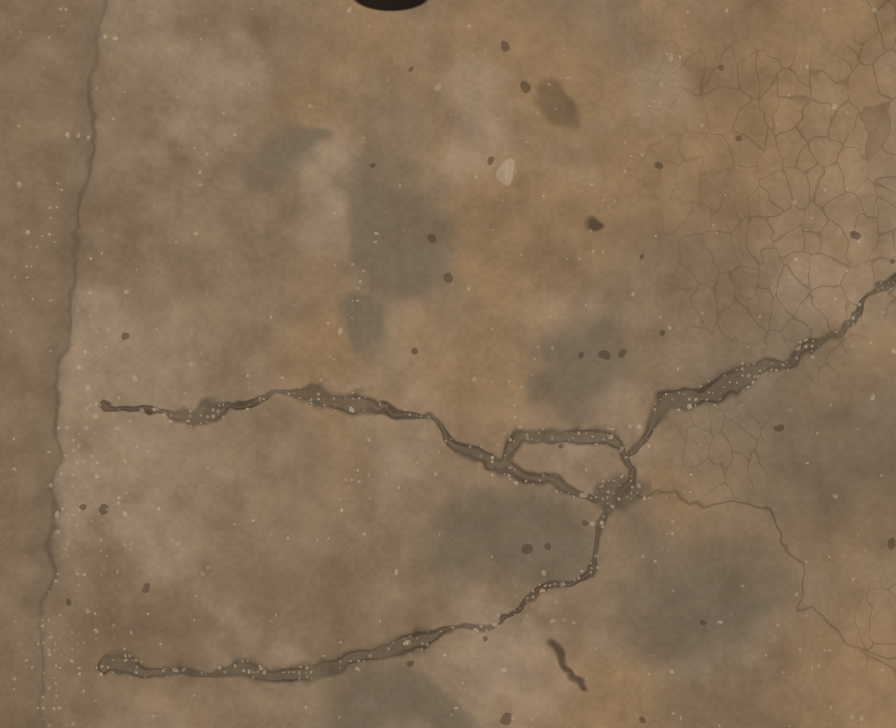
Write a Shadertoy shader that draws this texture.

```glsl
const vec3 CLAY = vec3(0.525, 0.443, 0.352);
const vec3 OCHRE = vec3(0.575, 0.462, 0.338);
const vec3 DUST = vec3(0.60, 0.515, 0.425);
const vec3 SLATE = vec3(0.425, 0.378, 0.312);
const vec3 UMBER = vec3(0.46, 0.375, 0.29);
const vec3 SOIL = vec3(0.29, 0.235, 0.185);
const vec3 PEBBLE = vec3(0.68, 0.61, 0.52);

float hash(vec2 p) {
    return fract(sin(dot(p, vec2(127.1, 311.7))) * 43758.5453);
}

vec2 hash2(vec2 p) {
    return vec2(hash(p), hash(p + 19.7));
}

float noise(vec2 p) {
    vec2 i = floor(p), f = fract(p);
    f = f * f * (3.0 - 2.0 * f);
    return mix(mix(hash(i), hash(i + vec2(1, 0)), f.x),
               mix(hash(i + vec2(0, 1)), hash(i + vec2(1, 1)), f.x), f.y);
}

float fbm(vec2 p) {
    float sum = 0.0, amp = 0.5;
    for (int i = 0; i < 5; i++) {
        sum += amp * noise(p);
        p = mat2(1.6, 1.2, -1.2, 1.6) * p + 7.3;
        amp *= 0.5;
    }
    return sum;
}

vec2 warp(vec2 p, float freq, float amount) {
    return p + amount * (vec2(noise(p * freq), noise(p * freq + 41.0)) - 0.5);
}

float segment(vec2 p, vec2 a, vec2 b) {
    vec2 ab = b - a;
    return length(p - a - ab * clamp(dot(p - a, ab) / dot(ab, ab), 0.0, 1.0));
}

float chain(vec2 p, vec2 nodes[6]) {
    float d = 9.0;
    for (int i = 0; i < 5; i++) d = min(d, segment(p, nodes[i], nodes[i + 1]));
    return d;
}

// Soft ragged patch: 1 inside, 0 outside
float patchMask(vec2 p, vec2 centre, vec2 radius, float soft) {
    return 1.0 - smoothstep(1.0 - soft, 1.0 + soft, length((p - centre) / radius));
}

// Distance to the borders of irregular cells
float crackle(vec2 p) {
    vec2 cell = floor(p);
    float near = 9.0, next = 9.0;
    for (int k = 0; k < 9; k++) {
        vec2 c = cell + vec2(k % 3 - 1, k / 3 - 1);
        float d = length(c + hash2(c) - p);
        next = min(next, max(near, d));
        near = min(near, d);
    }
    return next - near;
}

// Scattered grains; share is the fraction of filled cells
float grains(vec2 p, float scale, float share, float aa) {
    vec2 q = warp(p, scale * 1.5, 0.3 / scale) * scale, c = floor(q);
    float r = mix(0.1, 0.3, hash(c + 5.1));
    float d = length(q - c - 0.3 - 0.4 * hash2(c));
    return smoothstep(r + aa * scale, r - aa * scale, d) * step(hash(c + 8.8), share);
}

void mainImage(out vec4 fragColor, in vec2 fragCoord) {
    vec2 p = fragCoord / iResolution.y;
    float aa = 0.8 / iResolution.y;
    vec2 rough = warp(warp(p, 24.0, 0.022), 75.0, 0.009);
    vec2 ragged = warp(warp(p, 9.0, 0.10), 32.0, 0.035);

    // Mottled slab
    float broad = fbm(p * 4.0 + 3.0), fine = fbm(p * 28.0);
    vec3 col = mix(CLAY, OCHRE, 0.85 * smoothstep(0.4, 0.65, broad));
    col = mix(col, UMBER, 0.6 * smoothstep(0.48, 0.7, fbm(p * 6.0 + 20.0)));
    col = mix(col, DUST, 0.7 * smoothstep(0.47, 0.72, fbm(p * 9.0 + 50.0)));
    col = mix(col, OCHRE, 0.5 * patchMask(ragged, vec2(0.66, 0.57), vec2(0.12, 0.16), 0.6));
    col = mix(col, OCHRE, 0.5 * patchMask(ragged, vec2(1.1, 0.8), vec2(0.2, 0.14), 0.6));

    // Grey stains
    float stain = patchMask(ragged, vec2(0.55, 0.68), vec2(0.10, 0.13), 0.35);
    stain = max(stain, patchMask(ragged, vec2(0.50, 0.54), vec2(0.08, 0.045), 0.4));
    stain = max(stain, patchMask(ragged, vec2(0.79, 0.53), vec2(0.08, 0.075), 0.4));
    stain = max(stain, patchMask(ragged, vec2(0.69, 0.27), vec2(0.09, 0.07), 0.35));
    stain = max(stain, patchMask(ragged, vec2(0.95, 0.17), vec2(0.11, 0.11), 0.45));
    stain = max(stain, patchMask(ragged, vec2(0.53, 0.01), vec2(0.10, 0.045), 0.4));
    stain = max(stain, 0.6 * patchMask(ragged, vec2(1.14, 0.41), vec2(0.19, 0.12), 0.5));
    stain = max(stain, 0.9 * patchMask(ragged, vec2(0.37, 0.79), vec2(0.055, 0.03), 0.4));
    col = mix(col, SLATE, stain * (0.5 + 0.5 * fine));

    // Hairline crazing, strongest at the right
    float hair = smoothstep(0.09, 0.0, crackle(rough * vec2(30.0, 22.0)));
    col *= 1.0 - 0.13 * hair * smoothstep(0.75, 1.1, p.x) * smoothstep(0.35, 0.6, noise(p * 8.0));

    // Left strip and its joint
    float joint = rough.x - 0.056 - 0.04 * p.y - 0.05 * p.y * p.y;
    float strip = smoothstep(0.004, -0.004, joint);
    col = mix(col, mix(UMBER, CLAY, fbm(p * vec2(12.0, 30.0))) * 1.01, 0.8 * strip);
    col = mix(col, SOIL, 0.55 * smoothstep(0.006, 0.0, abs(joint)) * (0.3 + 0.7 * noise(p * 14.0)));
    col = mix(col, SLATE, 0.4 * smoothstep(0.03, 0.0, abs(joint + 0.008)));

    // Branching cracks
    float d = chain(rough, vec2[6](vec2(0.136, 0.447), vec2(0.264, 0.428), vec2(0.425, 0.463),
        vec2(0.593, 0.42), vec2(0.689, 0.359), vec2(0.825, 0.308)));
    d = min(d, chain(rough, vec2[6](vec2(0.689, 0.359), vec2(0.713, 0.396), vec2(0.78, 0.398),
        vec2(0.849, 0.391), vec2(0.868, 0.36), vec2(0.85, 0.30))));
    d = min(d, chain(rough, vec2[6](vec2(0.865, 0.38), vec2(0.921, 0.439), vec2(1.042, 0.49),
        vec2(1.154, 0.551), vec2(1.2, 0.59), vec2(1.26, 0.635))));
    d = min(d, chain(rough, vec2[6](vec2(0.841, 0.303), vec2(0.801, 0.215), vec2(0.689, 0.151),
        vec2(0.609, 0.127), vec2(0.433, 0.075), vec2(0.15, 0.083))));
    float thin = chain(rough, vec2[6](vec2(0.865, 0.319), vec2(1.058, 0.30), vec2(1.106, 0.215),
        vec2(1.09, 0.17), vec2(1.17, 0.115), vec2(1.26, 0.085)));
    float width = mix(0.005, 0.019, smoothstep(0.25, 0.75, noise(p * 11.0)));
    float junction = patchMask(rough, vec2(0.85, 0.32), vec2(0.035, 0.028), 0.3);
    float gap = max(junction, smoothstep(width + 0.003, width * 0.5, d));
    col = mix(col, mix(SOIL, SLATE, 0.6), 0.7 * gap);
    col = mix(col, SOIL, 0.75 * smoothstep(0.0035, 0.001, abs(d - width * 0.55)) * noise(p * 30.0));
    col = mix(col, SOIL, 0.5 * smoothstep(0.004, 0.0, thin) * (0.3 + 0.7 * noise(p * 17.0)));

    // Pits, gouge and dark rim object
    float pit = patchMask(rough, vec2(0.817, 0.698), vec2(0.011), 0.4);
    pit = max(pit, smoothstep(0.011, 0.002, segment(rough, vec2(0.762, 0.11), vec2(0.81, 0.05))));
    pit = max(pit, 0.5 * patchMask(rough, vec2(0.765, 0.855), vec2(0.026, 0.032), 0.3));
    pit = max(pit, 0.7 * grains(p + 3.0, 38.0, 0.025, aa) * (1.0 - strip));
    col = mix(col, SOIL, 0.75 * pit);
    col = mix(col, SOIL * 0.5, patchMask(p, vec2(0.537, 1.01), vec2(0.055, 0.025), 0.08));

    // Loose grit, gathered in cracks and beside the joint
    float bank = smoothstep(0.13, 0.0, joint) * (1.0 - strip) * smoothstep(0.75, 0.4, p.y);
    float grit = grains(p, 125.0, 0.012 + 0.40 * gap + 0.16 * bank, aa);
    grit = max(grit, grains(p + 1.7, 75.0, 0.008 + 0.12 * gap + 0.06 * bank, aa));
    grit = max(grit, patchMask(rough, vec2(0.70, 0.76), vec2(0.012, 0.014), 0.15));
    col = mix(col, PEBBLE, grit * mix(0.35, 0.8, hash(floor(p * 75.0))));

    // Fine surface grain
    col *= 1.0 + 0.22 * (fine - 0.48) + 0.06 * (noise(p * 190.0) - 0.5);
    fragColor = vec4(col, 1.0);
}
```
